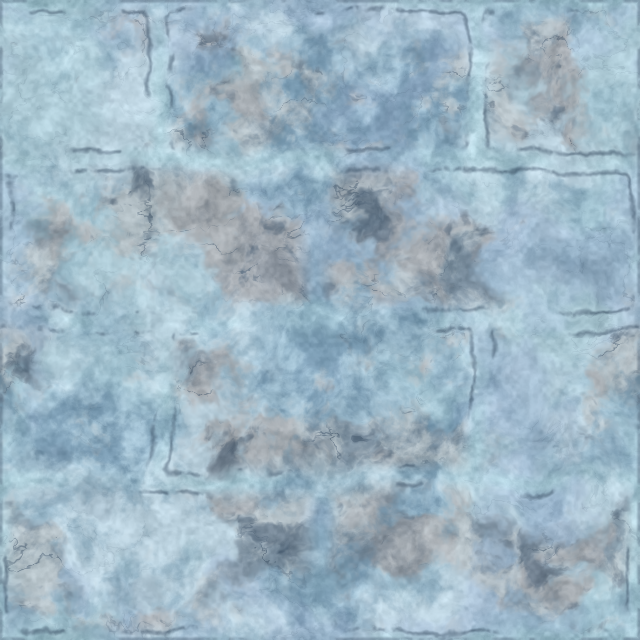
A WebGL 1 fragment shader for this texture:

```glsl
precision highp float;
// Frost-covered stone brick wall: four staggered rows of two bricks, worn and cracked.

uniform vec2 u_resolution;

const vec2 BRICKS = vec2(2.0, 4.0);
const float JOINT_WIDTH = 0.020;

const vec3 ICE_PALE = vec3(0.73, 0.82, 0.87);
const vec3 ICE_MID = vec3(0.62, 0.74, 0.81);
const vec3 ICE_DEEP = vec3(0.50, 0.63, 0.72);
const vec3 ICE_CYAN = vec3(0.65, 0.79, 0.83);
const vec3 ICE_VIOLET = vec3(0.61, 0.70, 0.81);
const vec3 STONE_LIGHT = vec3(0.69, 0.73, 0.75);
const vec3 STONE_SLATE = vec3(0.48, 0.55, 0.61);
const vec3 STONE_WARM = vec3(0.61, 0.60, 0.61);
const vec3 CRACK_DARK = vec3(0.27, 0.35, 0.43);

float hash(vec2 p) {
  vec3 q = fract(p.xyx * 0.1031);
  q += dot(q, q.yzx + 33.33);
  return fract((q.x + q.y) * q.z);
}

// Value noise that wraps after the given number of cells.
float noise(vec2 uv, vec2 cells, float seed) {
  vec2 p = uv * cells;
  vec2 i = floor(p);
  vec2 f = fract(p);
  f = f * f * f * (f * (f * 6.0 - 15.0) + 10.0);
  vec2 a = mod(i, cells) + seed;
  vec2 b = mod(i + 1.0, cells) + seed;
  return mix(mix(hash(a), hash(vec2(b.x, a.y)), f.x),
             mix(hash(vec2(a.x, b.y)), hash(b), f.x), f.y);
}

float fbm(vec2 uv, vec2 cells, float seed) {
  float sum = 0.0;
  float weight = 0.5;
  for (int k = 0; k < 5; k++) {
    sum += weight * noise(uv, cells, seed + float(k) * 17.0);
    cells *= 2.0;
    weight *= 0.58;
  }
  return sum / 1.112;
}

// Winding lines where the noise crosses its middle value.
float veins(vec2 uv, vec2 cells, float seed, float width) {
  return 1.0 - smoothstep(0.0, width, abs(fbm(uv, cells, seed) - 0.5));
}

// Signed distance to a rounded brick in canvas units, then a tone per brick.
vec2 brick(vec2 uv) {
  vec2 wall = uv * BRICKS;
  float row = floor(wall.y);
  wall.x += 0.5 * mod(row, 2.0);
  float radius = 0.025;
  vec2 q = abs(fract(wall) - 0.5) / BRICKS - 0.5 / BRICKS + radius;
  float dist = length(max(q, 0.0)) + min(max(q.x, q.y), 0.0) - radius;
  return vec2(dist, hash(mod(vec2(floor(wall.x), row), BRICKS) + 71.0));
}

vec3 frostColor(vec2 uv, float grain) {
  float depth = fbm(uv, vec2(6.0), 3.0) + 0.40 * (grain - 0.5);
  vec3 color = mix(ICE_DEEP, ICE_MID, smoothstep(0.27, 0.47, depth));
  color = mix(color, ICE_PALE, smoothstep(0.44, 0.66, depth));
  color = mix(color, ICE_CYAN, 0.5 * smoothstep(0.50, 0.68, fbm(uv, vec2(4.0), 29.0)));
  return mix(color, ICE_VIOLET, 0.5 * smoothstep(0.50, 0.68, fbm(uv, vec2(5.0), 53.0)));
}

vec3 stoneColor(vec2 uv, float grain) {
  float shade = fbm(uv, vec2(16.0), 11.0) + 0.6 * (grain - 0.5);
  vec3 color = mix(STONE_SLATE, STONE_LIGHT, smoothstep(0.26, 0.62, shade));
  return mix(color, STONE_WARM, 0.6 * smoothstep(0.46, 0.64, fbm(uv, vec2(9.0), 37.0)));
}

void main() {
  vec2 uv = gl_FragCoord.xy / u_resolution;
  vec2 warp = vec2(fbm(uv, vec2(12.0), 5.0), fbm(uv, vec2(12.0), 19.0)) - 0.5;
  vec2 torn = uv + 0.05 * warp;
  float grain = fbm(uv + 0.02 * warp, vec2(30.0), 43.0);
  vec2 cell = brick(uv + 0.035 * warp);
  float inside = -cell.x - 0.5 * JOINT_WIDTH;

  // Bare stone shows in ragged patches through the frost.
  float bare = fbm(torn, vec2(7.0), 61.0) + 0.08 * (cell.y - 0.5) + 0.25 * (grain - 0.5);
  float stone = smoothstep(0.46, 0.64, bare) * smoothstep(-0.012, 0.030, inside);
  vec3 color = mix(frostColor(torn, grain), stoneColor(torn, grain), 0.85 * stone);

  // Dark hollows and short cracks gather in the bare stone.
  float hollow = smoothstep(0.57, 0.76, fbm(torn, vec2(14.0), 83.0) + 0.3 * (grain - 0.5));
  float crack = veins(torn, vec2(16.0, 22.0), 97.0, 0.035);
  crack *= smoothstep(0.46, 0.66, fbm(uv, vec2(13.0), 113.0));
  color = mix(color, CRACK_DARK, 0.65 * hollow * (0.25 + 0.75 * stone));
  color = mix(color, CRACK_DARK, 0.50 * crack * (0.20 + 0.80 * stone));

  // Icy joints, mostly buried, with a few short shadow lines beside them.
  float joint = 1.0 - smoothstep(-0.012, 0.014, inside);
  float visible = smoothstep(0.42, 0.64, fbm(uv, vec2(6.0), 131.0));
  color = mix(color, ICE_CYAN + 0.25 * (grain - 0.5), joint * (0.12 + 0.55 * visible));
  float rim = 1.0 - smoothstep(0.0, 0.006, abs(inside - 0.006));
  rim *= smoothstep(0.55, 0.68, fbm(uv, vec2(14.0, 10.0), 149.0));
  color = mix(color, CRACK_DARK, 0.5 * rim);

  // Worn outer border and fine frost grain.
  vec2 side = min(uv, 1.0 - uv);
  float border = 1.0 - smoothstep(0.001, 0.007, min(side.x, side.y));
  color = mix(color, CRACK_DARK, 0.45 * border * smoothstep(0.35, 0.6, grain));
  float fleck = noise(uv + 0.02 * warp, vec2(140.0), 7.0) - 0.5;
  color += 0.20 * (grain - 0.5) + 0.07 * fleck;
  gl_FragColor = vec4(clamp(color, 0.0, 1.0), 1.0);
}
```
